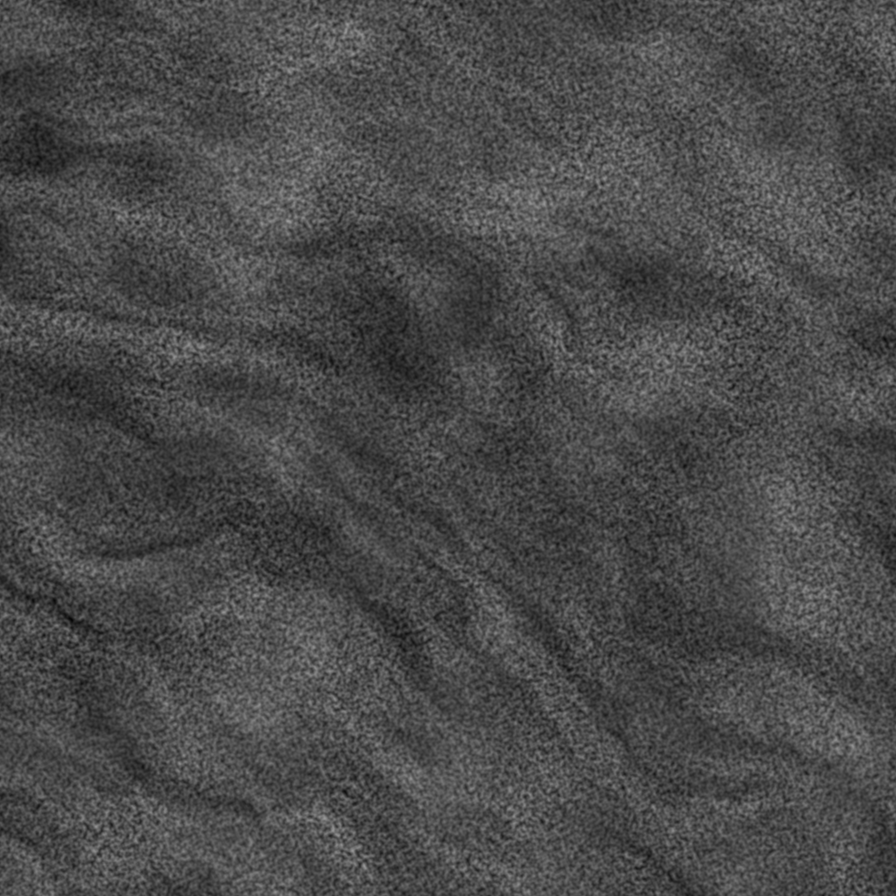
This texture is drawn by a WebGL 1 fragment shader. Its source:

```glsl
precision highp float;

uniform vec2 u_resolution;

const float TAU = 6.28318;
const float BASE_GRAY = 0.291;

float hash(vec2 cell) {
    vec3 p = fract(vec3(cell.xyx) * 0.1031);
    p += dot(p, p.yzx + 33.33);
    return fract((p.x + p.y) * p.z);
}

// Dot product of a random unit gradient with the offset from its corner
float cornerSlope(vec2 cell, vec2 offset) {
    float angle = TAU * hash(cell);
    return dot(vec2(cos(angle), sin(angle)), offset);
}

float gradientNoise(vec2 p) {
    vec2 cell = floor(p);
    vec2 f = p - cell;
    vec2 blend = f * f * f * (f * (f * 6.0 - 15.0) + 10.0);
    vec2 right = vec2(1.0, 0.0);
    vec2 up = vec2(0.0, 1.0);
    float low = mix(cornerSlope(cell, f),
                    cornerSlope(cell + right, f - right), blend.x);
    float high = mix(cornerSlope(cell + up, f - up),
                     cornerSlope(cell + 1.0, f - 1.0), blend.x);
    return mix(low, high, blend.y);
}

vec2 rotate(vec2 p, float angle) {
    float c = cos(angle);
    float s = sin(angle);
    return vec2(c * p.x - s * p.y, s * p.x + c * p.y);
}

float fbm(vec2 p) {
    float sum = 0.0;
    float amplitude = 0.5;
    for (int i = 0; i < 4; i++) {
        sum += amplitude * gradientNoise(p);
        p = p * 2.03 + vec2(17.3, 9.1);
        amplitude *= 0.58;
    }
    return sum;
}

// Coordinates along and across folds that fall to the right, steeper low down
vec2 flowCoords(vec2 uv) {
    vec2 warp = vec2(fbm(uv * 3.0 + 4.7), fbm(uv * 3.0 + 31.2));
    vec2 p = uv + warp * 0.16;
    float slope = mix(0.85, 0.25, p.y);
    return vec2(p.x - 0.5 * p.y, p.y + (p.x - 0.5) * slope);
}

// Thin dark lines where the noise crosses zero, present only in patches
float creases(vec2 flow) {
    float line = 1.0 - smoothstep(0.0, 0.16, abs(gradientNoise(flow * vec2(2.6, 10.0) + 21.0)));
    float patches = smoothstep(0.0, 0.35, gradientNoise(flow * vec2(4.5, 7.0) + 53.0));
    return line * patches;
}

float grain(vec2 uv) {
    float coarse = gradientNoise(rotate(uv, 0.9) * 105.0 + 250.0);
    float medium = gradientNoise(rotate(uv, 0.6) * 165.0 + 11.0);
    float fine = gradientNoise(rotate(uv, -0.45) * 235.0 + 400.0);
    return 0.45 * coarse + medium + 1.1 * fine;
}

void main() {
    vec2 uv = gl_FragCoord.xy / min(u_resolution.x, u_resolution.y);
    vec2 flow = flowCoords(uv);

    // Broad shading, elongated folds, fine streaks and small mottling
    float shade = 0.09 * gradientNoise(uv * 2.4 + 7.5);
    shade += 0.23 * fbm(flow * vec2(3.4, 10.0) + 2.0);
    shade += 0.12 * fbm(flow * vec2(7.0, 24.0) + 90.0);
    shade += 0.09 * fbm(rotate(uv, 0.7) * vec2(9.0, 15.0) + 70.0);
    shade -= 0.08 * creases(flow);

    // Grain strength varies in patches and fades in the dark folds
    float patchiness = 0.5 * gradientNoise(uv * 9.0 + 33.0);
    float grainStrength = 0.15 * clamp(1.0 + 3.0 * shade + patchiness, 0.65, 1.4);
    float gray = BASE_GRAY + shade + grainStrength * grain(uv);
    gl_FragColor = vec4(vec3(gray), 1.0);
}
```
